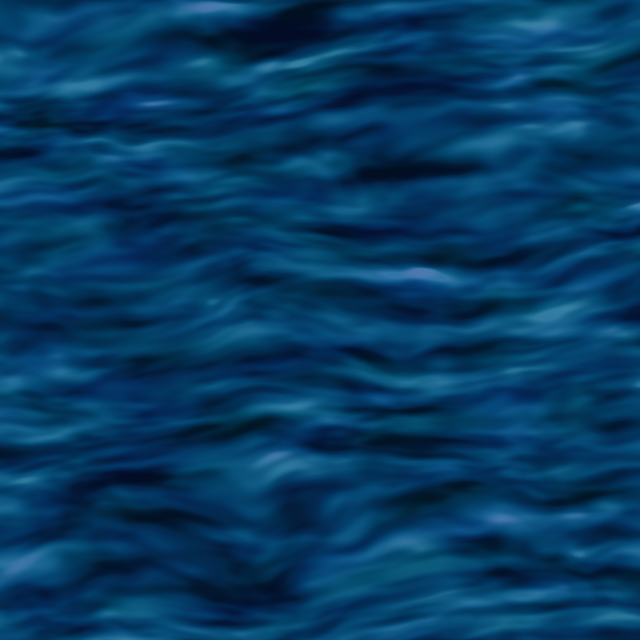
Give the GLSL for this texture, as a WebGL 2 fragment shader.

```glsl
#version 300 es
precision highp float;

uniform vec2 u_resolution;
out vec4 fragColor;

vec2 hash2(vec2 p) {
    vec2 q = vec2(dot(p, vec2(127.1, 311.7)), dot(p, vec2(269.5, 183.3)));
    return fract(sin(q) * 43758.5453) * 2.0 - 1.0;
}

float gradientNoise(vec2 p) {
    vec2 cell = floor(p);
    vec2 f = p - cell;
    vec2 s = f * f * (3.0 - 2.0 * f);
    float a = dot(hash2(cell), f);
    float b = dot(hash2(cell + vec2(1, 0)), f - vec2(1, 0));
    float c = dot(hash2(cell + vec2(0, 1)), f - vec2(0, 1));
    float d = dot(hash2(cell + vec2(1, 1)), f - vec2(1, 1));
    return mix(mix(a, b, s.x), mix(c, d, s.x), s.y);
}

// Long, flat ripples in four sizes, scaled to about unit deviation
float rippleHeight(vec2 p) {
    float height = 0.5 * gradientNoise(p * vec2(3.2, 11.0) + 3.7);
    height += gradientNoise(p * vec2(5.0, 25.0) + 17.3);
    height += 0.62 * gradientNoise(p * vec2(10.0, 44.0) + 41.9);
    height += 0.27 * gradientNoise(p * vec2(23.0, 78.0) + 73.1);
    return height * 4.4;
}

vec3 blendFrom(vec3 below, vec3 above, float low, float high, float height) {
    return mix(below, above, clamp((height - low) / (high - low), 0.0, 1.0));
}

// Trough to crest
vec3 waterColor(float height) {
    vec3 color = vec3(0.005, 0.055, 0.14);
    color = blendFrom(color, vec3(0.01, 0.10, 0.21), -2.5, -1.55, height);
    color = blendFrom(color, vec3(0.01, 0.155, 0.29), -1.55, -0.92, height);
    color = blendFrom(color, vec3(0.01, 0.18, 0.34), -0.92, -0.43, height);
    color = blendFrom(color, vec3(0.01, 0.23, 0.39), -0.43, 0.11, height);
    color = blendFrom(color, vec3(0.02, 0.29, 0.46), 0.11, 0.79, height);
    color = blendFrom(color, vec3(0.07, 0.37, 0.54), 0.79, 1.65, height);
    return blendFrom(color, vec3(0.19, 0.47, 0.64), 1.65, 2.6, height);
}

void main() {
    vec2 uv = gl_FragCoord.xy / u_resolution;

    // Slight upward lean to the right, bent by a slow drift
    vec2 p = uv;
    p.y -= 0.07 * uv.x + 0.07 * gradientNoise(uv * vec2(3.0, 5.0) + 8.2);
    p.y += 0.012 * gradientNoise(uv * vec2(13.0, 17.0) + 29.4);
    p.x += 0.10 * gradientNoise(uv * vec2(4.0, 12.0) + 51.6);

    float height = rippleHeight(p);
    vec3 color = waterColor(height);

    // Drift of hue between teal and violet blue
    float hue = gradientNoise(p * vec2(7.0, 22.0) + 91.0);
    color += hue * vec3(0.01, -0.035, 0.05);

    // Sparse pale glints on the crests
    float patches = smoothstep(0.05, 0.35, gradientNoise(p * vec2(11.0, 34.0) + 63.5));
    float glint = patches * smoothstep(0.8, 2.3, height);
    vec3 glintColor = mix(vec3(0.25, 0.54, 0.66), vec3(0.33, 0.48, 0.70), smoothstep(-0.1, 0.2, hue));
    color = mix(color, glintColor, 0.75 * glint);

    fragColor = vec4(max(color, 0.0), 1.0);
}
```
